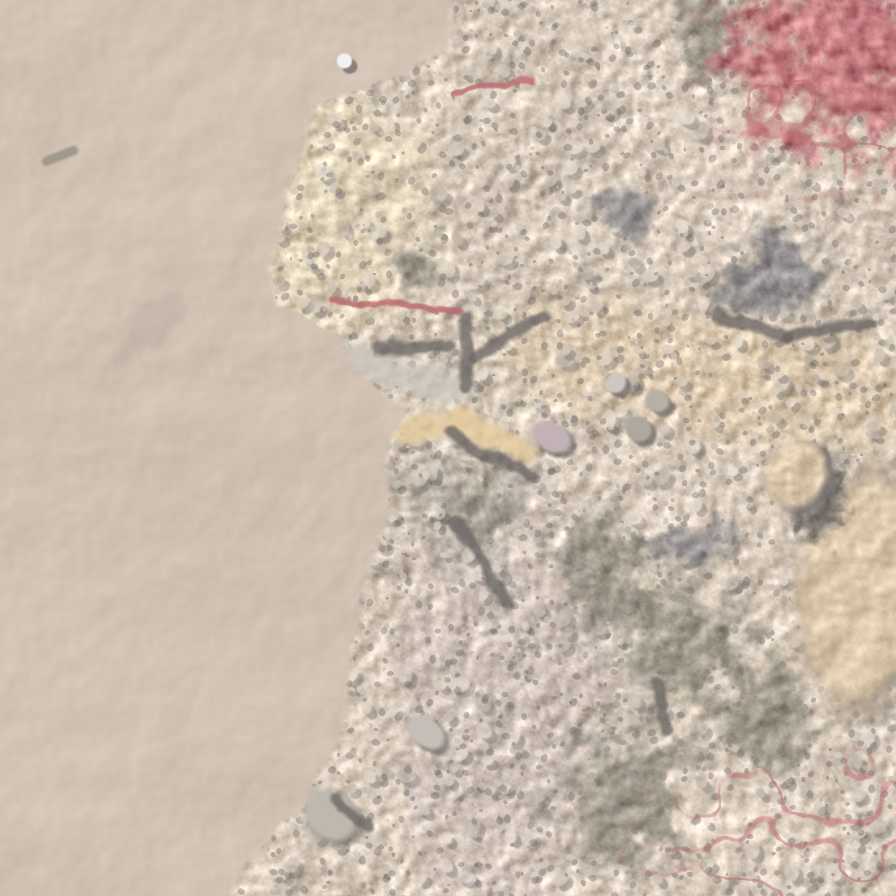
Give the GLSL for this texture, as a WebGL 2 fragment shader.

```glsl
#version 300 es
precision highp float;
// Aerial view of a pale crumbling bluff beside smooth sand.
// A piecewise outline splits sand from rock; lit noise, scattered pebbles,
// rough ellipses (stones, shrubs) and strokes (cracks, twigs) add detail.
uniform vec2 u_resolution;
out vec4 fragColor;

const vec3 SAND = vec3(.82, .76, .70), ROCK = vec3(.845, .793, .73);
const vec3 TAN = vec3(.86, .78, .67), CREAM = vec3(.89, .83, .72);
const vec3 YELLOW = vec3(.9, .8, .62), GREY = vec3(.69, .66, .62);
const vec3 SHRUB = vec3(.58, .56, .51), DARK = vec3(.43, .41, .4);
const vec3 PALE = vec3(.8, .78, .75), SLATE = vec3(.54, .53, .54);
const vec3 LILAC = vec3(.76, .7, .71), RED = vec3(.72, .4, .43);

// Bluff outline from top to bottom: x position, height
const vec2 EDGE[18] = vec2[18](
  vec2(.5, 1.01), vec2(.5, .948), vec2(.456, .922), vec2(.349, .883),
  vec2(.312, .753), vec2(.297, .7), vec2(.312, .661), vec2(.378, .629), vec2(.391, .583),
  vec2(.449, .544), vec2(.436, .505), vec2(.43, .414), vec2(.406, .349), vec2(.391, .271),
  vec2(.384, .193), vec2(.345, .115), vec2(.28, .036), vec2(.25, -.01));
// Center and radius; the last three are slate rubble
const vec4 SHRUBS[10] = vec4[10](
  vec4(.69, .11, .075, .08), vec4(.665, .37, .055, .06), vec4(.765, .285, .075, .06),
  vec4(.86, .2, .06, .055), vec4(.545, .425, .03, .026), vec4(.462, .7, .024, .024),
  vec4(.787, .965, .028, .055), vec4(.775, .393, .045, .025), vec4(.697, .759, .034, .028),
  vec4(.855, .69, .06, .045));
// Center and radius, from grey to pale
const vec4 STONES[5] = vec4[5](
  vec4(.712, .522, .017, .015), vec4(.733, .553, .015, .013), vec4(.368, .09, .034, .03),
  vec4(.475, .183, .026, .017), vec4(.687, .573, .012, .013));
// End points of dark cracks and cast shadows
const vec4 CRACKS[9] = vec4[9](
  vec4(.42, .612, .5, .613), vec4(.518, .65, .52, .57), vec4(.525, .6, .61, .647),
  vec4(.5, .52, .595, .465), vec4(.508, .42, .565, .325), vec4(.8, .65, .88, .628),
  vec4(.88, .628, .97, .638), vec4(.375, .11, .41, .078), vec4(.73, .24, .742, .185));

float hash(vec2 c) {
  vec3 q = fract(c.xyx * .1031);
  q += dot(q, q.yzx + 33.33);
  return fract((q.x + q.y) * q.z);
}
float noise(vec2 p) {
  vec2 i = floor(p), f = fract(p);
  f = f * f * (3. - 2. * f);
  return mix(mix(hash(i), hash(i + vec2(1, 0)), f.x),
             mix(hash(i + vec2(0, 1)), hash(i + 1.), f.x), f.y);
}
float fbm(vec2 p) {  // centered on zero
  float sum = -.47, amp = .5;
  for (int i = 0; i < 4; i++) { sum += amp * noise(p); p = p * 2.03 + 7.; amp *= .5; }
  return sum;
}
float relief(vec2 p, float scale) {  // light from the upper left
  vec2 toLight = vec2(-.003, .003);
  return fbm((p - toLight) * scale) - fbm((p + toLight) * scale);
}
float outline(float y) {
  float x = EDGE[0].x;
  for (int i = 0; i < 17; i++) {
    vec2 a = EDGE[i], b = EDGE[i + 1];
    if (y <= a.y) x = mix(a.x, b.x, (a.y - y) / (a.y - b.y));
  }
  return x;
}
float oval(vec2 p, vec4 shape, float tilt, float rough) {
  vec2 q = mat2(cos(tilt), -sin(tilt), sin(tilt), cos(tilt)) * (p - shape.xy);
  float d = length(q / shape.zw) + rough * fbm(p * 45.) * 2.;
  return 1. - smoothstep(.75 - .3 * rough, 1.1 + .2 * rough, d);
}
vec3 stone(vec3 base, vec3 ink, vec2 p, vec4 shape, float tilt) {
  base = mix(base, DARK, .75 * oval(p + vec2(-.006, .006), shape, tilt, .15));
  return mix(base, ink, oval(p, shape, tilt, .1));
}
vec3 clump(vec3 base, vec3 ink, vec2 p, vec4 shape) {
  return mix(base, ink + .5 * relief(p, 60.), .85 * oval(p, shape, 0., 1.));
}
vec3 stroke(vec3 base, vec3 ink, vec2 p, vec4 ends, float width) {
  vec2 ab = ends.zw - ends.xy, ap = p - ends.xy;
  float d = length(ap - ab * clamp(dot(ap, ab) / dot(ab, ab), 0., 1.));
  return mix(base, ink, .8 * (1. - smoothstep(.3 * width, width, d)));
}
vec3 pebbles(vec3 base, vec2 p, float cells) {
  for (int k = 0; k < 9; k++) {
    vec2 c = floor(p * cells) + vec2(k % 3, k / 3) - 1.;
    float pick = hash(c + cells), size = (.15 + .28 * hash(c + 5.)) / cells;
    vec2 center = (c + vec2(hash(c + 17.), hash(c + 41.))) / cells;
    vec3 ink = mix(GREY, vec3(.93, .89, .84), hash(c + 71.));
    if (pick < .38) base = mix(base, stone(base, ink, p, vec4(center, size, size * .8), pick * 40.), .55);
  }
  return base;
}
vec3 sand(vec2 p) {
  vec3 c = SAND + .05 * fbm(p * vec2(3, 9)) + .12 * relief(p, 28.);
  c = mix(c, GREY, .35 * oval(p, vec4(.165, .635, .022, .055), -.7, .6));
  c = stroke(c, SHRUB, p, vec4(.052, .82, .082, .832), .008);
  return stone(c, vec3(.95), p, vec4(.384, .932, .009, .009), 0.);
}
vec3 bluff(vec2 p, vec2 w) {
  // Broad tints and grain
  vec3 c = ROCK + .14 * fbm(p * 14.);
  c = mix(c, CREAM, .7 * oval(p, vec4(.37, .76, .12, .15), 0., .5));
  c = mix(c, TAN, .75 * oval(p, vec4(.82, .58, .28, .08), -.15, .5));
  c = mix(c, LILAC, .45 * oval(p, vec4(.57, .22, .13, .23), 0., .7));
  c = mix(c, GREY, .7 * oval(p, vec4(.52, .44, .08, .075), 0., .8));
  c += .5 * relief(p, 32.) + .35 * relief(p, 85.);
  c = pebbles(pebbles(c, p, 38.), p, 75.);
  // Ledge and yellow arch
  c = stroke(c, PALE, w, vec4(.39, .595, .51, .567), .026);
  c = stroke(c, YELLOW, w, vec4(.455, .52, .51, .533), .02);
  c = stroke(c, YELLOW, w, vec4(.51, .533, .585, .495), .02);
  // Shrubs, boulders, stones, cracks
  for (int i = 0; i < 10; i++) c = clump(c, i < 7 ? SHRUB : SLATE, p, SHRUBS[i]);
  c = stone(c, TAN + .5 * relief(p, 35.), p, vec4(.96, .34, .075, .14), -.1);
  c = clump(c, DARK, p, vec4(.915, .46, .034, .05));
  c = stone(c, TAN + .5 * relief(p, 45.), p, vec4(.888, .472, .036, .042), -.4);
  c = stone(c, LILAC, p, vec4(.615, .513, .026, .017), -.5);
  for (int i = 0; i < 5; i++) c = stone(c, mix(GREY, PALE, float(i) / 4.), p, STONES[i], -.6);
  for (int i = 0; i < 9; i++) c = stroke(c, DARK, w, CRACKS[i], .01);
  // Red growth and branching twigs
  float vein = 1. - smoothstep(.02, .07, abs(noise(w * 27.) - .5));
  float twigs = max(oval(p, vec4(.92, .06, .2, .11), 0., .4), oval(p, vec4(.92, .87, .14, .08), 0., .4));
  float bush = oval(p, vec4(.94, .95, .12, .12), 0., .8);
  c = mix(c, RED + .25 * (noise(w * 90.) - .4) + .4 * relief(p, 70.), .85 * bush);
  c = mix(c, RED, .5 * vein * twigs);
  c = stroke(c, RED, w, vec4(.51, .895, .595, .91), .006);
  return stroke(c, RED, w, vec4(.375, .664, .51, .655), .006);
}
void main() {
  vec2 p = gl_FragCoord.xy / u_resolution;
  vec2 w = p + .018 * vec2(fbm(p * 30.), fbm(p * 30. + 50.));
  float inside = smoothstep(-.006, .008, w.x - outline(w.y));
  fragColor = vec4(mix(sand(p), bluff(p, w), inside), 1.);
}
```
